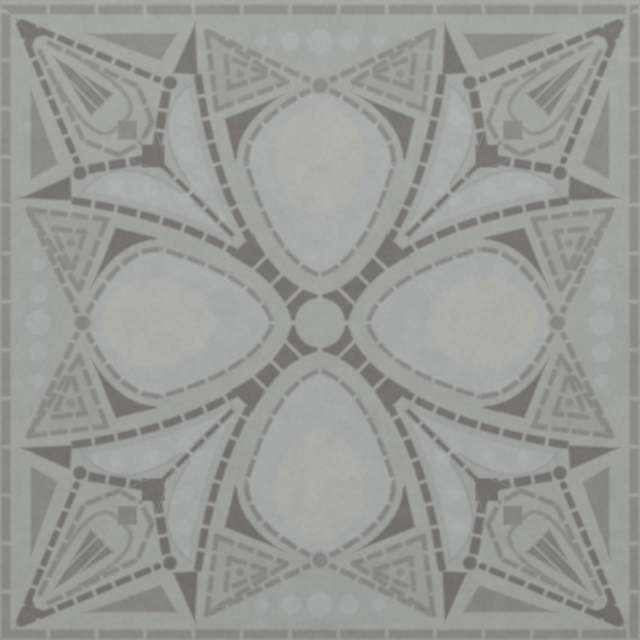
Write a Shadertoy shader that draws this pattern.

```glsl
// Worn grey ceramic tile: four petals, dashed mosaic arcs, leaves and corner kites.
#define SPAN 7.68
#define SOFT 0.025
#define GROUT 0.022
#define GRAIN 0.018
#define BASE vec3(0.622, 0.632, 0.622)
#define PALE vec3(0.648, 0.662, 0.655)
#define WARM vec3(0.672, 0.676, 0.655)
#define DOT vec3(0.675, 0.688, 0.682)
#define SHADE vec3(0.590, 0.595, 0.583)
#define MID vec3(0.535, 0.532, 0.515)
#define DARK vec3(0.460, 0.448, 0.435)
vec3 col;

float hash(vec2 p) {
  vec3 h = fract(p.xyx * 0.1031);
  h += dot(h, h.yzx + 33.33);
  return fract((h.x + h.y) * h.z);
}
float noise(vec2 p) {
  vec2 i = floor(p), f = fract(p);
  f = f * f * (3.0 - 2.0 * f);
  return mix(mix(hash(i), hash(i + vec2(1, 0)), f.x),
             mix(hash(i + vec2(0, 1)), hash(i + 1.0), f.x), f.y);
}
float fill(float d) { return 1.0 - smoothstep(-SOFT, SOFT, d); }
void paint(vec3 ink, float mask) { col = mix(col, ink, mask); }
// Distance to a segment, and the length travelled along it
vec2 segment(vec2 p, vec2 a, vec2 b) {
  vec2 ab = b - a;
  float t = clamp(dot(p - a, ab) / dot(ab, ab), 0.0, 1.0);
  return vec2(length(p - a - ab * t), t * length(ab));
}
// Quadratic curve: distance, arc length, and 1 when p lies to its left
vec3 curve(vec2 p, vec2 a, vec2 b, vec2 c) {
  vec3 best = vec3(1e3, 0, 0);
  float run = 0.0;
  vec2 last = a;
  for (int i = 1; i <= 14; i++) {
    float t = float(i) / 14.0;
    vec2 next = mix(mix(a, b, t), mix(b, c, t), t), s = segment(p, last, next);
    if (s.x < best.x) best.xy = vec2(s.x, run + s.y);
    if ((last.y > p.y) != (next.y > p.y)
        && p.x < mix(last.x, next.x, (p.y - last.y) / (next.y - last.y))) best.z = 1.0 - best.z;
    run += length(next - last);
    last = next;
  }
  return best;
}
float side(vec2 p, vec2 a, vec2 b) {
  vec2 e = normalize(b - a);
  return dot(p - a, vec2(e.y, -e.x));
}
float triangle(vec2 p, vec2 a, vec2 b, vec2 c) {
  float turn = -sign(side(c, a, b));
  return max(max(side(p, a, b) * turn, side(p, b, c) * turn), side(p, c, a) * turn);
}
float dashes(vec2 path, float halfWidth, float period) {
  float gap = (0.5 - abs(fract(path.y / period) - 0.5)) * period;
  return fill(path.x - halfWidth) * fill(GROUT - gap);
}
void line(vec3 ink, vec2 p, vec2 a, vec2 b, float halfWidth) {
  paint(ink, dashes(segment(p, a, b), halfWidth, 0.25));
}
void frame(vec2 p, vec2 a, vec2 b, vec2 c) {
  line(MID, p, a, b, 0.032); line(MID, p, b, c, 0.032); line(MID, p, c, a, 0.032);
}
void mainImage(out vec4 fragColor, in vec2 fragCoord) {
  vec2 uv = fragCoord / iResolution.xy;
  vec2 p = abs(uv - vec2(0.5, 0.4955)) * SPAN;
  if (p.x > p.y) p = p.yx; // eightfold symmetry
  vec2 diag = vec2(p.x + p.y, p.y - p.x) * 0.7071; // along, across the diagonal
  col = BASE;
  // Petal with a warm heart
  vec3 low = curve(p, vec2(0, 0.57), vec2(0.55, 0.75), vec2(0.88, 1.9));
  vec3 high = curve(p, vec2(0.88, 1.9), vec2(0.92, 2.42), vec2(0, 2.85));
  float petal = min(low.x, high.x) * (low.z + high.z > 0.5 ? -1.0 : 1.0);
  paint(PALE, fill(petal));
  float heart = length((p - vec2(0, 1.95)) / vec2(0.44 + 0.05 * p.y, 0.67)) - 1.0;
  paint(WARM, fill(0.4 * heart + 0.04 * noise(p * 6.0) - 0.02));
  paint(MID, max(dashes(low.xy, 0.028, 0.27), dashes(high.xy, 0.032, 0.27)));
  // Leaf, arc and pale dots
  vec3 arc = curve(p, vec2(1.47, 3), vec2(1.3, 1.8), vec2(0.86, 1.04));
  vec3 leaf = curve(p, vec2(1.5, 2.9), vec2(2.35, 2.3), vec2(1, 1.05));
  paint(PALE, leaf.z * (1.0 - arc.z) * fill(0.14 - arc.x));
  paint(SHADE, 0.8 * fill(leaf.x - 0.012));
  paint(DARK, dashes(arc.xy, 0.046, 0.28));
  for (float k = 0.0; k < 3.0; k++) {
    paint(DOT, 0.5 * fill(length(p - vec2(0.35 * k, 3.38)) - 0.15 + 0.035 * k));
    paint(DOT, 0.6 * fill(length(p - vec2(1.64 - 0.04 * k * k, 2.45 - 0.42 * k)) - 0.09));
  }
  // Dark blocks radiating from the centre disc
  float blocks = max(max(0.23 - petal, diag.x - 1.32), 0.3 - length(p));
  float cut = diag.x - 0.45;
  cut -= 0.285 * clamp(floor(cut / 0.285 + 0.5), 0.0, 2.0);
  paint(DARK, fill(blocks) * fill(GROUT - abs(cut)) * fill(0.03 - p.x));
  line(DARK, p, vec2(1.03), vec2(1.93), 0.027);
  // Crossing ribbons, nested triangles and wedge
  vec2 knot = vec2(0, 2.85), outer = vec2(1.36, 3.5), foot = vec2(1.24, 2.56);
  paint(SHADE, 0.5 * fill(triangle(p, outer, foot, vec2(0.4, 2.89))));
  line(MID, p, knot, outer, 0.034);
  frame(p, outer, foot, vec2(0.4, 2.89));
  frame(p, vec2(1.13, 3.2), vec2(1.09, 2.82), vec2(0.62, 2.98));
  paint(MID, 0.8 * fill(length(p - vec2(0.96, 2.99)) - 0.05));
  float wedge = triangle(p, vec2(0.42, 2.74), vec2(1.14, 2.45), vec2(1.02, 1.96));
  paint(DARK, fill(max(wedge, 0.12 - petal)));
  paint(BASE, fill(length(p - knot) - 0.13));
  paint(MID, fill(length(p - knot) - 0.09));
  // Spur, inner chain and corner triangle
  paint(DARK, fill(triangle(p, vec2(1.5, 3.58), vec2(1.47, 2.98), vec2(1.76, 3))));
  paint(DARK, fill(length(p - vec2(1.8, 2.88)) - 0.08));
  line(DARK, p, vec2(1.84, 2.8), vec2(1.96, 2.1), 0.055);
  paint(DARK, fill(abs(diag.x - 2.83) + diag.y - 0.19));
  paint(MID, fill(triangle(p, vec2(2.8, 3.47), vec2(1.72, 3.47), vec2(1.91, 3.15))));
  // Corner kite
  vec2 shoulder = vec2(3.55, 0.46), heel = vec2(3.13, 0.28);
  paint(SHADE, fill(max(triangle(diag, vec2(4.85, 0), shoulder, vec2(2.5, 0)), side(diag, heel, shoulder))));
  line(DARK, diag, vec2(5.13, 0), vec2(3.44, 0.69), 0.038);
  paint(DARK, fill(triangle(diag, vec2(5.15, 0), vec2(4.76, 0.17), vec2(4.84, -0.02))));
  line(MID, diag, vec2(4.72, 0.06), shoulder, 0.03);
  line(MID, diag, shoulder, heel, 0.03);
  line(MID, diag, heel, vec2(3.05, 0), 0.03);
  vec3 lobe = curve(diag, vec2(4.25, 0.2), vec2(3.35, 0.44), vec2(3.38, 0.06));
  paint(MID, 0.8 * fill(lobe.x - 0.024));
  float fan = triangle(diag, vec2(4.55, -0.01), vec2(3.7, -0.01), vec2(3.7, 0.19));
  paint(mix(MID, DARK, 0.4), fill(fan) * fill(0.012 - abs(diag.y - 0.07)));
  paint(MID, fill(abs(diag.x - 3.27) + diag.y - 0.16));
  // Dashed outer border
  vec2 rim = min(uv, vec2(1, 0.994) - uv) * SPAN;
  float along = (rim.x < rim.y ? uv.y : uv.x) * SPAN;
  paint(MID, 0.9 * dashes(vec2(abs(min(rim.x, rim.y) - 0.07), along), 0.055, 0.58));
  // Glaze mottling and soft light from above
  col += GRAIN * (noise(uv * 190.0) + noise(uv * 45.0) - 1.0) + 0.035 * (uv.y - 0.5);
  fragColor = vec4(col, 1);
}
```
